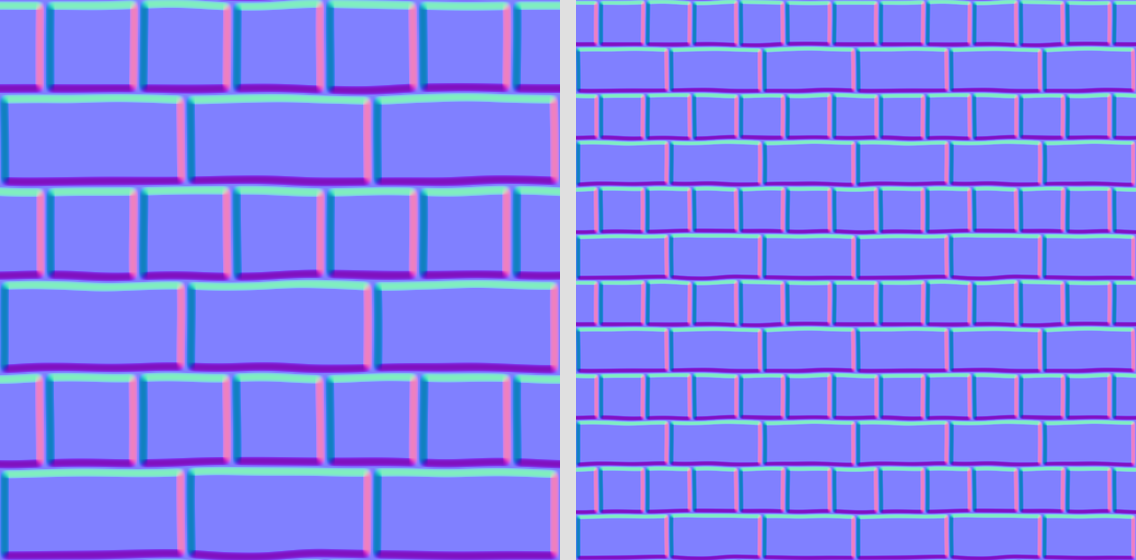
Left, the tile; right, the same tile 2 across and 2 down.
Write a Shadertoy shader that draws this texture map.

```glsl
const float ROWS = 6.0;
const float WIDE_COLUMNS = 3.0;
const float NARROW_COLUMNS = 6.0;
const float WIDE_SHIFT = -0.0013;     // joint offsets, in canvas widths
const float NARROW_SHIFT = 0.0807;
const float BEVEL_START = 0.0007;     // distances from the joint centre
const float BEVEL_END = 0.0176;
const float BEVEL_SLOPE = 1.75;
const float WOBBLE_CELLS = 6.0;
const vec2 WOBBLE_AMOUNT = vec2(0.0025, 0.0075);
const vec2 WOBBLE_OFFSET_X = vec2(0.31, 0.57);
const vec2 WOBBLE_OFFSET_Y = vec2(0.43, 0.38);

// Unit gradient at a lattice point, wrapped to the noise period
vec2 latticeGradient(vec2 cell, float seed) {
    cell = mod(cell, WOBBLE_CELLS);
    float h = fract(sin(dot(cell, vec2(127.1, 311.7)) + seed * 74.7) * 4375.85);
    float angle = 6.28318 * h;
    return vec2(cos(angle), sin(angle));
}

float gradientNoise(vec2 p, float seed) {
    vec2 cell = floor(p);
    vec2 f = p - cell;
    vec2 w = f * f * f * (f * (f * 6.0 - 15.0) + 10.0);
    vec2 e = vec2(1.0, 0.0);
    float a = dot(latticeGradient(cell, seed), f);
    float b = dot(latticeGradient(cell + e.xy, seed), f - e.xy);
    float c = dot(latticeGradient(cell + e.yx, seed), f - e.yx);
    float d = dot(latticeGradient(cell + e.xx, seed), f - e.xx);
    return mix(mix(a, b, w.x), mix(c, d, w.x), w.y);
}

// Bevel steepness: zero in the joint and on the face, one midway
vec2 bevelSlope(vec2 dist) {
    vec2 t = clamp((dist - BEVEL_START) / (BEVEL_END - BEVEL_START), 0.0, 1.0);
    return 4.0 * t * (1.0 - t);
}

// Surface normal of the raised brick under a point
vec3 brickNormal(vec2 p) {
    bool isNarrow = mod(floor(p.y * ROWS), 2.0) > 0.5;
    float columns = isNarrow ? NARROW_COLUMNS : WIDE_COLUMNS;
    p.x -= isNarrow ? NARROW_SHIFT : WIDE_SHIFT;

    vec2 counts = vec2(columns, ROWS);
    vec2 fromLow = fract(p * counts) / counts;
    vec2 fromHigh = 1.0 / counts - fromLow;

    vec2 slope = BEVEL_SLOPE * (bevelSlope(fromHigh) - bevelSlope(fromLow));
    vec2 height = smoothstep(BEVEL_START, BEVEL_END, min(fromLow, fromHigh));
    return normalize(vec3(slope * height.yx, 1.0));
}

void mainImage(out vec4 fragColor, in vec2 fragCoord) {
    vec2 uv = fragCoord / iResolution.xy;

    // Uneven, hand-laid edges
    vec2 noisePoint = uv * WOBBLE_CELLS;
    vec2 wobble = vec2(gradientNoise(noisePoint + WOBBLE_OFFSET_X, 1.0),
                       gradientNoise(noisePoint + WOBBLE_OFFSET_Y, 2.0));
    vec3 normal = brickNormal(uv + wobble * WOBBLE_AMOUNT);

    // Pack the normal into colour
    fragColor = vec4(normal * 0.5 + 0.5, 1.0);
}
```
